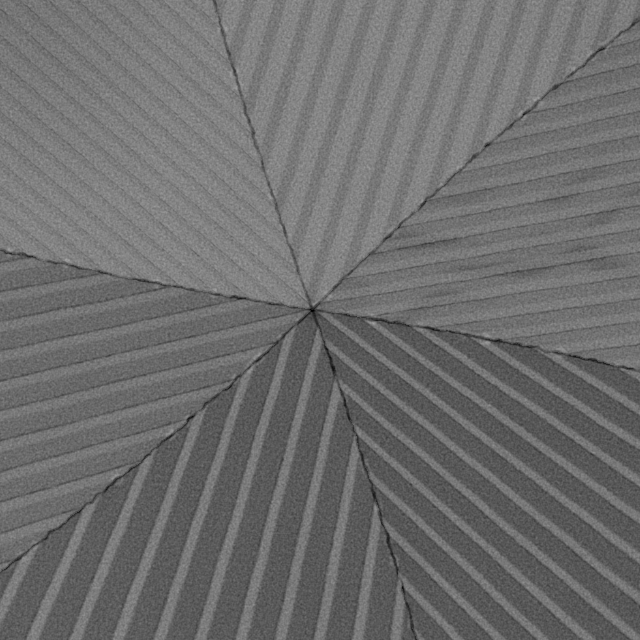
Write a WebGL 2 fragment shader that draws this texture.

```glsl
#version 300 es
precision highp float;
// Six wedges of ribbed grey cloth, sewn together at a puckered centre.

uniform vec2 u_resolution;
out vec4 fragColor;

// Seam directions in degrees, counter-clockwise; wedge i starts at seam i.
const float SEAMS[6] = float[6](-138.6, -71.6, -9.8, 43.2, 108.4, 169.8);

// Ribs of each wedge: direction in degrees, fanning, period, offset.
const vec4 RIBS[6] = vec4[6](
    vec4(-105.4, 0.74, 0.0435, 0.0210),
    vec4(-38.0, 0.77, 0.0330, 0.0060),
    vec4(9.0, 0.30, 0.0310, 0.0150),
    vec4(73.0, 0.05, 0.0440, 0.0100),
    vec4(139.0, 0.20, 0.0270, 0.0010),
    vec4(193.0, 0.40, 0.0380, 0.0060));

// Cloth of each wedge: ground tone, rib contrast, rib width, crease depth.
const vec4 CLOTH[6] = vec4[6](
    vec4(0.350, 0.130, 0.28, 0.060),
    vec4(0.342, 0.130, 0.28, 0.065),
    vec4(0.442, 0.040, 0.42, 0.095),
    vec4(0.520, -0.055, 0.34, 0.050),
    vec4(0.518, -0.030, 0.28, 0.070),
    vec4(0.408, 0.055, 0.34, 0.105));

vec2 hashGradient(vec2 cell) {
    vec3 q = fract(cell.xyx * vec3(0.1031, 0.1030, 0.0973));
    q += dot(q, q.yzx + 33.33);
    return fract((q.xx + q.yz) * q.zy) * 2.0 - 1.0;
}

float gradientNoise(vec2 p) {
    vec2 i = floor(p), f = p - i;
    vec2 w = f * f * f * (f * (f * 6.0 - 15.0) + 10.0);
    vec2 e = vec2(1.0, 0.0);
    float low = mix(dot(hashGradient(i), f), dot(hashGradient(i + e), f - e), w.x);
    float high = mix(dot(hashGradient(i + e.yx), f - e.yx),
                     dot(hashGradient(i + 1.0), f - 1.0), w.x);
    return mix(low, high, w.y);
}

float segmentDistance(vec2 p, vec2 a, vec2 b) {
    vec2 pa = p - a, ba = b - a;
    return length(pa - ba * clamp(dot(pa, ba) / dot(ba, ba), 0.0, 1.0));
}

vec2 direction(float degrees) {
    return vec2(cos(radians(degrees)), sin(radians(degrees)));
}

// Ribs, creases and weave of one wedge; p is relative to the centre.
float ribbedCloth(int wedge, vec2 p, vec2 uv, float pixel) {
    vec4 rib = RIBS[wedge], cloth = CLOTH[wedge];
    vec2 along = direction(rib.x);
    float t = dot(p, along);
    float v = dot(p, vec2(-along.y, along.x)) / (1.0 + rib.y * t);
    v += 0.0015 * gradientNoise(p * 14.0) + 0.0012 * gradientNoise(p * 120.0);

    float phase = (v - rib.w) / rib.z + 0.5;
    float x = fract(phase) - 0.5;
    float soft = 0.03 + 0.7 * pixel / rib.z;
    float band = 1.0 - smoothstep(-soft, soft, abs(x) - 0.5 * cloth.z);
    float crease = exp(-pow((x + 0.5 * cloth.z + 0.03) / 0.042, 2.0));
    float tone = cloth.x + cloth.y * band;
    tone -= cloth.w * crease * (0.8 + 0.9 * gradientNoise(vec2(t * 60.0, floor(phase) * 3.3)));
    tone += 0.015 * gradientNoise(vec2(t * 12.0, floor(phase) * 1.7));

    // Pressed shadows lie across a few ribs of the right wedge.
    if (wedge == 2) {
        float area = exp(-pow(segmentDistance(uv, vec2(0.64, 0.58), vec2(0.95, 0.65)) / 0.085, 2.0));
        float patches = smoothstep(0.0, 0.35, gradientNoise(vec2(t * 10.0 + 3.0, v * 34.0)));
        tone -= 0.10 * area * patches * (1.0 - 0.6 * band);
    }

    // Fine weave follows the ribs, with two sizes of loose grain over it.
    tone += 0.065 * gradientNoise(vec2(t * 170.0, v * 270.0));
    tone += 0.075 * gradientNoise(uv * 235.0 + 0.37);
    return tone + 0.085 * gradientNoise(uv.yx * 341.0 + 0.61);
}

void main() {
    vec2 uv = gl_FragCoord.xy / u_resolution;
    float pixel = 1.0 / min(u_resolution.x, u_resolution.y);
    vec2 p = uv - vec2(0.488, 0.516);
    float r = length(p);
    float angle = atan(p.y, p.x) + 0.08 * (r - 0.35);
    angle += (0.004 * gradientNoise(uv * 38.0) + 0.004 * gradientNoise(uv * 85.0)) / (r + 0.05);

    // Find the wedge and gather the seam marks.
    float turn = mod(angle - radians(SEAMS[0]), 6.28319);
    int wedge = 0;
    float groove = 0.0, stitches = 0.0, fold = 0.0;
    for (int i = 0; i < 6; i++) {
        float start = radians(SEAMS[i] - SEAMS[0]);
        if (turn >= start) wedge = i;
        float delta = turn - start;
        float side = r * sin(delta);
        float ahead = smoothstep(-0.1, 0.2, cos(delta));
        float thread = 0.75 + 1.1 * gradientNoise(vec2(r * 65.0, float(i) * 7.3));
        groove += ahead * thread * (1.0 - smoothstep(0.0004, 0.0022 + pixel, abs(side)));
        float bead = smoothstep(0.05, 0.4, gradientNoise(vec2(r * 55.0, float(i) * 5.1 + 0.4)));
        stitches += ahead * bead * exp(-pow((abs(side) - 0.005) / 0.0025, 2.0));
        fold += ahead * exp(-abs(side) / 0.008);
    }

    float tone = ribbedCloth(wedge, p, uv, pixel);

    // Broad light: dim upper corners, lighter lower left.
    tone -= 0.055 * (1.0 - smoothstep(0.0, 0.4, distance(uv, vec2(0.0, 1.0))));
    tone -= 0.025 * (1.0 - smoothstep(0.0, 0.4, distance(uv, vec2(1.0))));
    tone += 0.015 * (1.0 - smoothstep(0.0, 0.5, distance(uv, vec2(0.0, 0.1))));

    // Seams and the pinched centre.
    tone += 0.10 * stitches - 0.018 * min(fold, 1.5);
    tone -= 0.20 * min(groove, 1.1);
    tone -= 0.09 * exp(-dot(p, p) / 0.00018);
    fragColor = vec4(vec3(clamp(tone, 0.0, 1.0)), 1.0);
}
```
